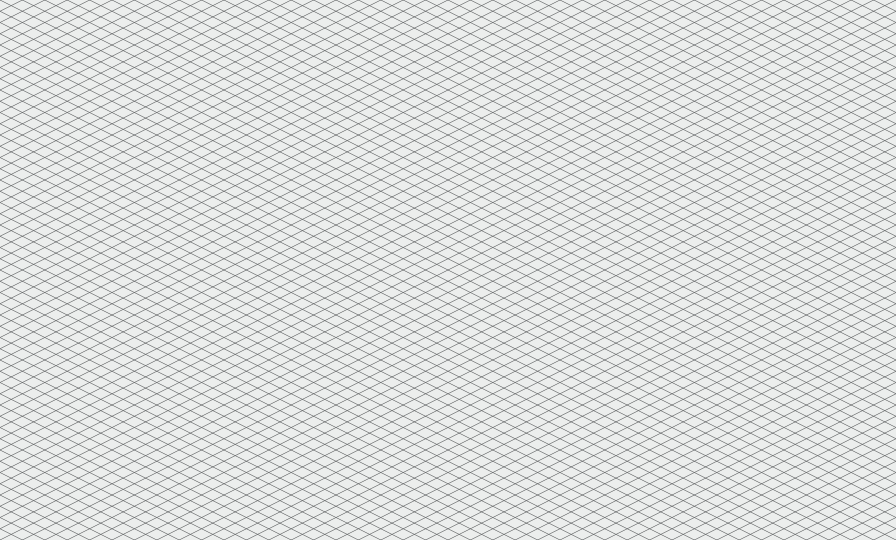
Give the GLSL for this pattern, as a WebGL 1 fragment shader.

```glsl
precision highp float;
// A fine lattice of flat diamonds, 40 across and 48 down, in thin grey lines.
// Two families of parallel lines come from the sum and difference of the
// scaled axes; whole repeat counts let the sheet tile on every side.

uniform vec2 u_resolution;

// Share of a footprint covered by lines of the given width at whole numbers.
float lineCoverage(float phase, float width, float footprint) {
  float d = abs(fract(phase + 0.5) - 0.5);
  float low = max(d - 0.5 * footprint, -0.5 * width);
  float high = min(d + 0.5 * footprint, 0.5 * width);
  return max(high - low, 0.0) / footprint;
}

void main() {
  vec2 repeats = vec2(40.0, 48.0);
  vec2 pixel = repeats / u_resolution;
  vec2 cell = gl_FragCoord.xy * pixel;

  // Exact vertical coverage, averaged across the pixel's width.
  float ink = 0.0;
  for (int i = 0; i < 4; i++) {
    float x = cell.x + ((float(i) + 0.5) / 4.0 - 0.5) * pixel.x;
    float falling = lineCoverage(x + cell.y, 0.056, pixel.y);
    float rising = lineCoverage(x - cell.y, 0.056, pixel.y);
    ink += (1.0 - (1.0 - falling) * (1.0 - rising)) / 4.0;
  }

  vec3 paper = vec3(0.925, 0.932, 0.928);
  vec3 lineGrey = vec3(0.34, 0.35, 0.355);
  gl_FragColor = vec4(mix(paper, lineGrey, ink), 1.0);
}
```
